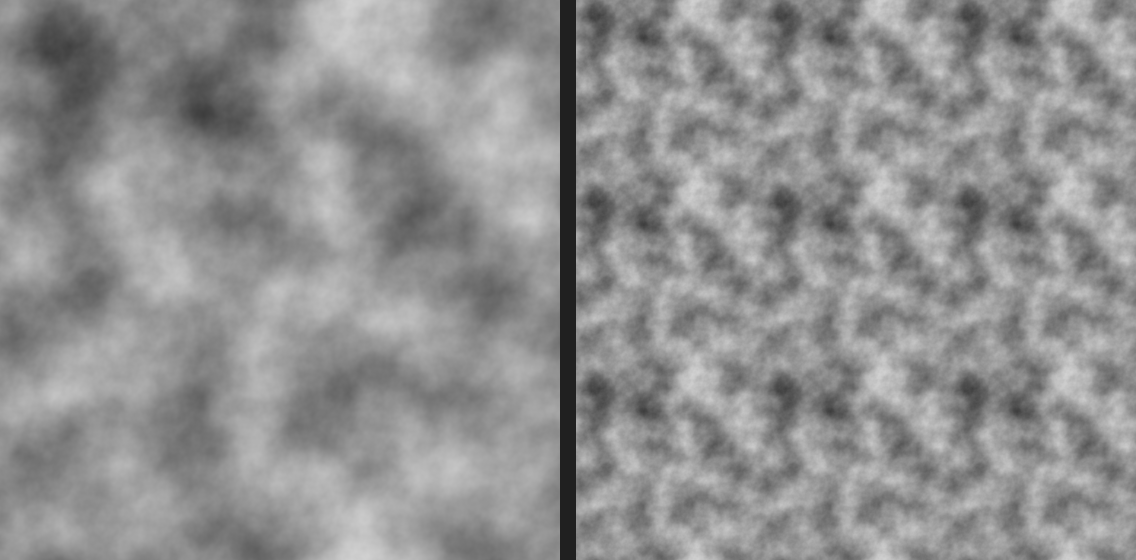
Left: one tile. Right: repeated 3 by 3.
Write a WebGL 2 fragment shader that draws this texture.

```glsl
#version 300 es
precision highp float;

uniform vec2 u_resolution;
out vec4 fragColor;

// BASE_CELLS must be a power of two
#define BASE_CELLS 4
#define OCTAVES 6
#define GAIN 0.49
#define MEAN_GREY 0.571
#define CONTRAST 0.43
#define DIAGONAL_BIAS 0.12
#define SEED 7u

const float TAU = 6.2831853;

// Shuffles the cells of one octave, so that every gradient angle occurs exactly once
float shuffledTurn(ivec2 cell, int period, int octave) {
    uint side = uint(period);
    uint count = side * side;
    uint n = uint(cell.y) * side + uint(cell.x);
    for (int i = 0; i < 2 + octave; i++) {
        n = (n * 747796405u + SEED) & (count - 1u);
        n ^= n / side;
    }
    return (float(n) + 0.5) / float(count);
}

// Gradient at a wrapped lattice corner, slightly favouring rising ridges
vec2 cornerGradient(ivec2 corner, int period, int octave) {
    float angle = TAU * shuffledTurn((corner + period) % period, period, octave);
    vec2 direction = vec2(cos(angle), sin(angle));
    return direction - DIAGONAL_BIAS * direction.yx;
}

// Periodic gradient noise with quintic blending
float gradientNoise(vec2 p, int period, int octave) {
    ivec2 cell = ivec2(floor(p));
    vec2 f = fract(p);
    vec2 blend = f * f * f * (f * (f * 6.0 - 15.0) + 10.0);
    ivec2 e = ivec2(0, 1);
    float a = dot(cornerGradient(cell, period, octave), f);
    float b = dot(cornerGradient(cell + e.yx, period, octave), f - vec2(1.0, 0.0));
    float c = dot(cornerGradient(cell + e.xy, period, octave), f - vec2(0.0, 1.0));
    float d = dot(cornerGradient(cell + e.yy, period, octave), f - vec2(1.0));
    return mix(mix(a, b, blend.x), mix(c, d, blend.x), blend.y);
}

// Octaves double in frequency, each shifted to hide the shared lattice
float cloudNoise(vec2 uv) {
    float sum = 0.0;
    float amplitude = 1.0;
    int period = BASE_CELLS;
    for (int i = 0; i < OCTAVES; i++) {
        vec2 shift = fract(float(i) * vec2(0.618, 0.382));
        sum += amplitude * gradientNoise(uv * float(period) + shift, period, i);
        amplitude *= GAIN;
        period *= 2;
    }
    return sum;
}

void main() {
    vec2 uv = gl_FragCoord.xy / u_resolution;
    float grey = MEAN_GREY + CONTRAST * cloudNoise(uv);
    fragColor = vec4(vec3(clamp(grey, 0.0, 1.0)), 1.0);
}
```
